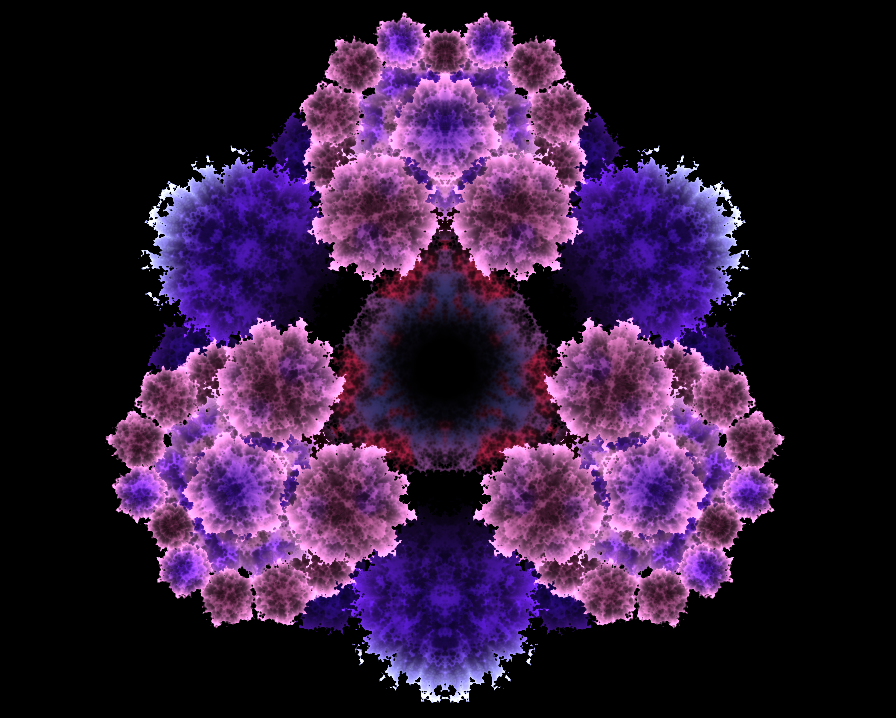
Write a Shadertoy shader that draws this background.

```glsl
// A three-fold fractal bloom of pink and violet florets around a dark hollow.

const vec3 BLACK = vec3(0.0);
const vec3 WINE = vec3(0.34, 0.13, 0.25);
const vec3 PINK = vec3(0.86, 0.51, 0.78);
const vec3 NAVY = vec3(0.09, 0.02, 0.34);
const vec3 VIOLET = vec3(0.38, 0.12, 0.80);
const vec3 ICE = vec3(0.66, 0.68, 0.98);
const vec3 SLATE = vec3(0.16, 0.15, 0.32);
const vec3 MAUVE = vec3(0.42, 0.22, 0.44);
const vec3 CRIMSON = vec3(0.72, 0.07, 0.16);

vec2 hash2(vec2 p) {
    vec3 h = fract(p.xyx * vec3(0.1031, 0.1030, 0.0973));
    h += dot(h, h.yzx + 33.33);
    return fract((h.xx + h.yz) * h.zy);
}

float valueNoise(vec2 p) {
    vec2 i = floor(p), f = fract(p);
    f = f * f * (3.0 - 2.0 * f);
    float low = mix(hash2(i).x, hash2(i + vec2(1, 0)).x, f.x);
    float high = mix(hash2(i + vec2(0, 1)).x, hash2(i + vec2(1, 1)).x, f.x);
    return mix(low, high, f.y);
}

// Distance to the nearest scattered cell centre
float cellDistance(vec2 p) {
    vec2 i = floor(p), f = fract(p);
    float nearest = 2.0;
    for (int y = -1; y <= 1; y++)
    for (int x = -1; x <= 1; x++) {
        vec2 cell = vec2(x, y);
        vec2 d = cell + hash2(i + cell + 40.0) - f;
        nearest = min(nearest, dot(d, d));
    }
    return sqrt(nearest);
}

// Nested cells with bright rims, from florets down to fine lace
float florets(vec2 p) {
    float sum = 0.0, weight = 0.34;
    for (int i = 0; i < 4; i++) {
        sum += weight * cellDistance(p);
        p = mat2(1.6, 1.2, -1.2, 1.6) * p + 7.3;
        weight *= 0.86;
    }
    return smoothstep(0.25, 0.72, sum);
}

// Mirrored wedge, repeated three times about the centre
vec2 foldThree(vec2 p) {
    float third = 2.0943951;
    float a = abs(mod(atan(p.x, p.y) + 0.5 * third, third) - 0.5 * third);
    return length(p) * vec2(sin(a), cos(a));
}

// One scalloped lobe with layered petals, laid over the base colour
vec3 paintLobe(vec3 base, vec2 p, vec2 centre, float radius, vec3 core, vec3 rim,
               float lace, float petals, float falloff) {
    vec2 d = p - centre;
    float a = atan(d.y, d.x);
    float scallop = 0.11 * abs(sin(0.5 * a * petals)) + 0.05 * abs(sin(1.5 * a * petals));
    float u = max(1.1 * length(d) / radius - scallop - 0.32 * (lace - 0.5), 0.0);
    float soft = 1.5 / (iResolution.y * radius);
    float layer = fract(u * 3.0);
    layer *= layer * (1.0 - smoothstep(0.8, 1.0, layer));
    float tone = clamp(pow(u, falloff) + 0.5 * (lace - 0.5), 0.0, 1.0);
    vec3 shade = mix(core, rim, tone) * (0.45 + 0.75 * lace + 0.3 * layer);
    shade += 0.22 * rim * smoothstep(0.8, 1.0, u);
    return mix(base, shade, 1.0 - smoothstep(1.0 - soft, 1.0 + soft, u));
}

// Dim triangular rosette that sinks into a black hollow
vec3 paintHollow(vec3 base, vec2 p, float lace, float patch_) {
    float r = length(p);
    float a = atan(p.x, p.y);
    float u = r / (0.162 + 0.021 * cos(3.0 * a));
    u -= 0.05 * abs(sin(12.0 * a)) + 0.2 * (lace - 0.5);
    float red = smoothstep(0.48, 0.75, patch_) * smoothstep(0.3, 0.55, u);
    vec3 shade = mix(SLATE, MAUVE, smoothstep(0.45, 0.85, u));
    shade = mix(shade, CRIMSON, 0.65 * red) * (0.3 + 0.95 * lace);
    shade *= smoothstep(0.035, 0.115, r) * (1.0 - 0.4 * smoothstep(0.85, 1.0, u));
    return mix(base, shade, 1.0 - smoothstep(0.97, 1.01, u));
}

void mainImage(out vec4 fragColor, in vec2 fragCoord) {
    vec2 p = (fragCoord - 0.5 * iResolution.xy) / iResolution.y - vec2(-0.004, -0.013);
    vec2 q = foldThree(p);
    float lace = florets(q * 25.0 + 3.0);
    float hue = valueNoise(q * 27.0 + 9.0);
    float patch_ = 0.6 * hue + 0.4 * valueNoise(q * 65.0);
    vec3 col = BLACK;

    // Violet bridges and spiky blue blooms, dark toward the middle
    col = paintLobe(col, q, vec2(0.18, 0.29), 0.065, NAVY, 0.5 * VIOLET, lace, 9.0, 2.0);
    vec3 blueRim = mix(VIOLET, ICE, smoothstep(0.36, 0.43, length(q)));
    vec3 blueCore = mix(NAVY, VIOLET, 0.75 * patch_);
    col = paintLobe(col, q, vec2(0.277, 0.160), 0.128, blueCore, blueRim, lace, 15.0, 3.0);
    col *= smoothstep(0.17, 0.34, length(q));

    // Hollow and the dark red bead at each corner
    col = paintHollow(col, q, lace, patch_);
    col = paintLobe(col, q, vec2(0.0, 0.211), 0.031, 0.2 * CRIMSON, 0.6 * MAUVE, lace, 8.0, 2.0);

    // Violet body of each pink bloom
    vec3 pinkRim = mix(PINK, ICE, 0.35 * hue);
    vec3 bodyCore = mix(VIOLET, 0.8 * PINK, smoothstep(0.4, 0.8, patch_));
    col = paintLobe(col, q, vec2(0.14, 0.28), 0.052, WINE, PINK, lace, 9.0, 2.0);
    col = paintLobe(col, q, vec2(0.0, 0.335), 0.133, bodyCore, pinkRim, lace, 13.0, 4.0);

    // Crown of small buds around the body
    for (int i = 0; i < 4; i++) {
        float k = float(i);
        float a = 0.12 + 0.483 * k;
        vec2 bud = vec2(0.0, 0.335) + (0.158 - 0.006 * k * k) * vec2(cos(a), sin(a));
        vec3 core = i == 2 ? VIOLET : WINE;
        col = paintLobe(col, q, bud, 0.042 - 0.003 * k, core, PINK, lace, 9.0, 1.5);
    }

    // Large inner lobes and the central floret
    vec3 lobeCore = mix(WINE, 0.7 * VIOLET, 0.5 * smoothstep(0.45, 0.8, hue));
    col = paintLobe(col, q, vec2(0.096, 0.212), 0.084, lobeCore, PINK, lace, 11.0, 1.6);
    col = paintLobe(col, q, vec2(0.0, 0.334), 0.07, mix(NAVY, VIOLET, 0.5), PINK, lace, 9.0, 1.3);

    fragColor = vec4(clamp(col, 0.0, 1.0), 1.0);
}
```
